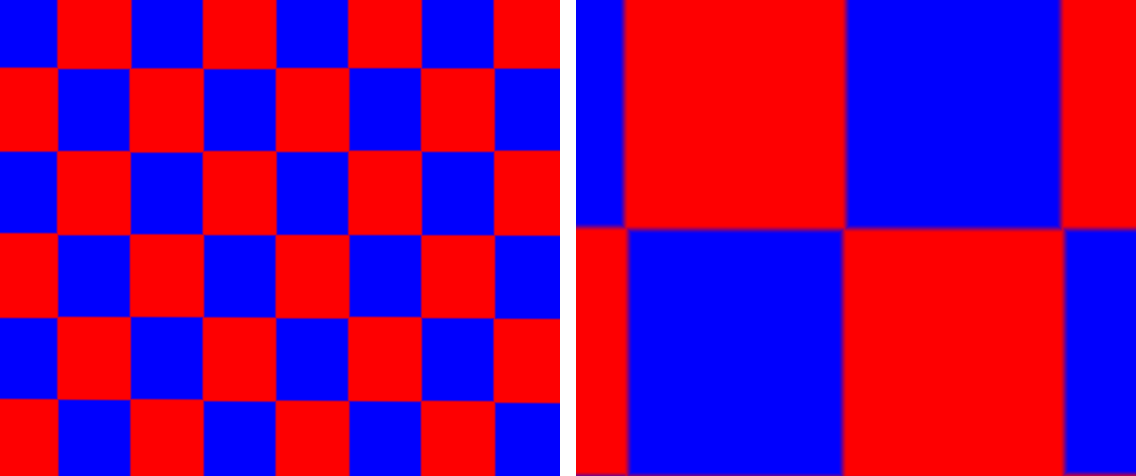
Left: the whole. Right: its middle third, enlarged.
Give the GLSL for this pattern, as a Shadertoy shader.

```glsl
// A red and blue checkerboard of slightly tall cells, cut off at the borders.
// Blue boxes, a little narrower than their cells, lie on a red ground; each box
// is nudged and resized by a hash, and the lower rows lean gently to the right.

const vec3 RED = vec3(0.996, 0.0, 0.004);
const vec3 BLUE = vec3(0.0, 0.0, 0.996);

// Lengths are fractions of the canvas width.
const vec2 PITCH = vec2(0.1299, 0.1483);    // cell size
const vec2 ORIGIN = vec2(0.1033, 0.1344);   // lowest left grid crossing
const vec2 INSET = vec2(0.0011, 0.0008);    // gap between a box and its cell
const vec2 SHIFT = vec2(0.0007, 0.0012);    // largest nudge of a box
const vec2 STRETCH = vec2(0.0004, 0.0008);  // largest change of its half size
const float SOFTNESS = 0.0028;              // half width of the blurred edge
const float LEAN = 0.0085;                  // slope of the rows at the bottom
const float LEAN_FADE = 0.0155;             // loss of slope with height

float hash(vec2 p) {
    return fract(sin(dot(p, vec2(127.1, 311.7))) * 43758.5453);
}

// Two values from -1 to 1 for a cell.
vec2 signedHash2(vec2 cell) {
    return 2.0 * vec2(hash(cell), hash(cell + 37.3)) - 1.0;
}

// Distance with square contours, which keeps corners sharp.
float boxDistance(vec2 p, vec2 halfSize) {
    vec2 d = abs(p) - halfSize;
    return max(d.x, d.y);
}

// Distance to the nearest blue box, including those of adjoining cells.
float checkerDistance(vec2 p) {
    vec2 home = floor((p - ORIGIN) / PITCH);
    float nearest = 1.0;
    for (int j = -1; j <= 1; j++) {
        for (int i = -1; i <= 1; i++) {
            vec2 cell = home + vec2(i, j);
            if (mod(cell.x + cell.y, 2.0) < 0.5) continue;
            vec2 center = ORIGIN + (cell + 0.5) * PITCH + SHIFT * signedHash2(cell);
            vec2 halfSize = 0.5 * PITCH - INSET + STRETCH * signedHash2(cell + 71.9);
            nearest = min(nearest, boxDistance(p - center, halfSize));
        }
    }
    return nearest;
}

void mainImage(out vec4 fragColor, in vec2 fragCoord) {
    vec2 p = fragCoord / iResolution.x;

    // Lean of the lower rows
    p.y += max(LEAN - LEAN_FADE * p.y, 0.0) * (p.x - 0.5);

    // Blue boxes over red, with soft edges
    float blur = max(SOFTNESS, 0.75 / iResolution.x);
    float blue = 1.0 - smoothstep(-blur, blur, checkerDistance(p));
    fragColor = vec4(mix(RED, BLUE, blue), 1.0);
}
```
